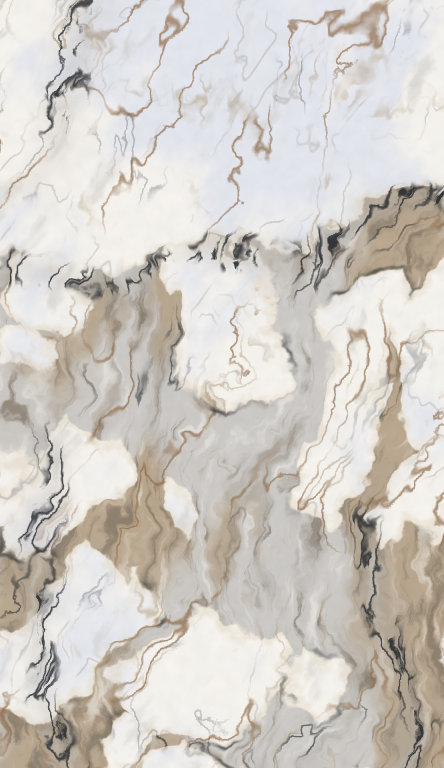
Give the GLSL for this texture, as a Shadertoy shader.

```glsl
// Breccia marble: a pale slab above a torn diagonal rim, and below it angular
// white stones set in a grey and tan matrix that flows steeply. Warped gradient
// noise bends everything; ink and rust veins follow the flow and stone rims.

const float HEIGHT = 1.73;            // canvas height in working units
const float LEAN = 0.22;              // sideways drift of the flow per unit height
const float WARP = 0.24;              // large bending of all shapes
const float FRAY = 0.035;             // small roughness of the rims
const float BIG_CELL = 0.31;          // spacing of large stones
const float SMALL_CELL = 0.135;       // spacing of small stones
const vec3 WARM_WHITE = vec3(0.955, 0.945, 0.925);
const vec3 COOL_WHITE = vec3(0.885, 0.895, 0.925);
const vec3 CREAM = vec3(0.90, 0.85, 0.77);
const vec3 PALE_GREY = vec3(0.795, 0.785, 0.77);
const vec3 MID_GREY = vec3(0.66, 0.64, 0.61);
const vec3 TAN = vec3(0.72, 0.65, 0.555);
const vec3 BROWN = vec3(0.50, 0.45, 0.39);
const vec3 RUST = vec3(0.55, 0.41, 0.28);
const vec3 INK = vec3(0.17, 0.18, 0.19);

vec2 hash2(vec2 p) {
    vec3 q = fract(vec3(p.xyx) * vec3(0.1031, 0.1030, 0.0973));
    q += dot(q, q.yzx + 33.33);
    return fract((q.xx + q.yz) * q.zy);
}

float corner(vec2 cell, vec2 f, vec2 o) {
    return dot(hash2(cell + o) * 2.0 - 1.0, f - o);
}

float gradientNoise(vec2 p) {
    vec2 i = floor(p), f = p - i;
    vec2 u = f * f * f * (f * (f * 6.0 - 15.0) + 10.0);
    return mix(mix(corner(i, f, vec2(0, 0)), corner(i, f, vec2(1, 0)), u.x),
               mix(corner(i, f, vec2(0, 1)), corner(i, f, vec2(1, 1)), u.x), u.y);
}

float fbm(vec2 p) {
    float sum = 0.0, amp = 0.6;
    for (int i = 0; i < 5; i++) {
        sum += amp * gradientNoise(p);
        p = mat2(0.8, 0.6, -0.6, 0.8) * p * 2.03 + 17.1;
        amp *= 0.5;
    }
    return sum;
}

// Thin line along the zero crossings of layered noise
float vein(vec2 p, float width) {
    float n = gradientNoise(p) + 0.5 * gradientNoise(p * 2.1 + 4.7)
            + 0.22 * gradientNoise(p * 4.7 + 9.2);
    return 1.0 - smoothstep(0.0, max(width, 1.3 * fwidth(n)), abs(n));
}

// Depth inside scattered convex stones, negative outside
float stones(vec2 p, float cell, float share, float seed) {
    vec2 g = p / (cell * vec2(1.0, 1.35));
    float depth = -1.0;
    for (int j = -1; j <= 1; j++)
    for (int i = -1; i <= 1; i++) {
        vec2 id = floor(g) + vec2(i, j);
        vec2 place = hash2(id + seed), kind = hash2(id + seed + 57.0);
        if (kind.x > share) continue;
        vec2 d = g - id - 0.5 - 0.5 * (place - 0.5);
        d.x -= 0.25 * d.y;
        float radius = mix(0.28, 0.52, kind.y), outside = -1.0;
        for (int k = 0; k < 6; k++) {
            vec2 r = hash2(id * 7.0 + float(k) * 13.0 + seed);
            float a = (float(k) + 0.7 * r.x) * 1.0472;
            outside = max(outside, dot(d, vec2(cos(a), sin(a))) - radius * (0.65 + 0.45 * r.y));
        }
        depth = max(depth, -outside);
    }
    return depth * cell;
}

float band(float x, float width) { return exp(-x * x / (width * width)); }

void mainImage(out vec4 fragColor, in vec2 fragCoord) {
    vec2 p = fragCoord / iResolution.y * HEIGHT;
    vec2 w = p + WARP * vec2(fbm(p * 2.7 + 3.1), fbm(p * 2.7 + 41.7));
    w += FRAY * vec2(fbm(p * 17.0), fbm(p * 17.0 + 23.0));
    vec2 flow = vec2(w.x - LEAN * w.y, 0.27 * w.y);
    float broad = fbm(p * 2.2 + 11.0), grain = fbm(p * 30.0);
    float streak = fbm(flow * 9.0 + 5.0), fine = fbm(flow * 27.0 + 31.0);

    // Matrix: grey in the middle, tan toward the right and lower left
    float side = smoothstep(0.72, 1.0, w.x) + 0.8 * band(w.x - 0.2, 0.2) * smoothstep(0.8, 0.5, w.y);
    float tanShare = smoothstep(0.12, 0.5, 0.55 * side + broad + 0.9 * streak + 0.1);
    vec3 color = mix(PALE_GREY, MID_GREY, smoothstep(0.0, 0.32, streak + 0.5 * fine));
    color = mix(color, TAN, tanShare);
    color = mix(color, BROWN, 0.75 * smoothstep(0.1, 0.4, fine + 0.15 * tanShare - 0.3 * streak));
    color = mix(color, WARM_WHITE, 0.5 * smoothstep(0.06, 0.35, -fine - 0.4 * streak));

    // Stones and the upper slab share one rim depth
    float rimHeight = 1.14 + 0.17 * smoothstep(0.38, 1.0, w.x) + 0.02 * sin(w.x * 17.0);
    float slab = w.y - rimHeight;
    float stone = max(stones(w, BIG_CELL, 0.78, 3.0), stones(w + 0.07, SMALL_CELL, 0.27, 19.0));
    float depth = max(slab, stone);
    float body = smoothstep(-0.003, 0.004, depth);

    // Pale rock: warm and cool clouds, soft streaks, cream rims
    vec2 slant = vec2(p.x - 0.45 * p.y, 0.5 * p.y) + 0.08 * vec2(fbm(p * 5.0));
    float cool = smoothstep(-0.05, 0.3, broad + 0.6 * fbm(slant * 8.0)
               + 0.3 * band(p.x - 0.45, 0.25) * smoothstep(1.15, 1.5, p.y));
    vec3 pale = mix(WARM_WHITE, COOL_WHITE, cool);
    pale = mix(pale, PALE_GREY, 0.55 * smoothstep(0.1, 0.4, fbm(slant * 13.0 + 8.0)));
    pale = mix(pale, CREAM, 0.5 * smoothstep(0.022, 0.0, depth + 0.03 * grain));
    pale = mix(pale, MID_GREY, 0.4 * vein(slant * 7.0 + 2.0, 0.03) * smoothstep(-0.05, 0.2, fbm(p * 6.0)));
    color = mix(color, pale, body);

    // Long rust veins through rock and matrix
    float rust = vein(flow * vec2(4.5, 6.0) + 14.0, 0.025) * smoothstep(-0.15, 0.15, fbm(p * 4.0 + 60.0));
    float honey = vein(flow * vec2(9.0, 12.0) + 27.0, 0.06) * smoothstep(0.0, 0.25, fbm(p * 5.0 + 80.0));
    color = mix(color, RUST, 0.7 * rust);
    color = mix(color, TAN, 0.6 * honey);

    // Ink: bands where dark mineral gathers, broken into threads and flecks
    float topBand = band(w.x - 0.10 - 0.19 * (w.y - 1.3), 0.05) * smoothstep(1.2, 1.4, w.y);
    float leftBand = band(w.x - 0.15 + 0.14 * w.y, 0.05) * smoothstep(0.9, 0.6, w.y);
    float rightBand = band(w.x - 0.88, 0.045) * smoothstep(0.75, 0.5, w.y);
    float rimBand = band(slab + 0.025, 0.04) * smoothstep(-0.15, 0.2, broad + 0.25 * w.x);
    float gather = max(max(topBand, leftBand), max(rightBand, rimBand));
    float thread = vein(flow * 15.0 + 50.0, 0.09);
    float fleck = smoothstep(0.62, 0.8, 0.55 * gather + 1.1 * fine + 0.3 * grain);
    float rimLine = band(depth + 0.006, 0.006) * smoothstep(0.08, 0.28, fbm(p * 5.0 + 33.0));
    float crack = vein(flow * 8.0 + 70.0, 0.035) * smoothstep(0.05, 0.25, fbm(p * 4.0 + 90.0));
    color = mix(color, MID_GREY, 0.45 * gather * (1.0 - 0.5 * body));
    color = mix(color, INK, clamp(max(fleck, 0.85 * thread * smoothstep(0.2, 0.75, gather)), 0.0, 0.92));
    color = mix(color, INK, 0.65 * max(rimLine, crack * (1.0 - 0.6 * body)));

    color += 0.035 * grain;
    fragColor = vec4(clamp(color, 0.0, 1.0), 1.0);
}
```
